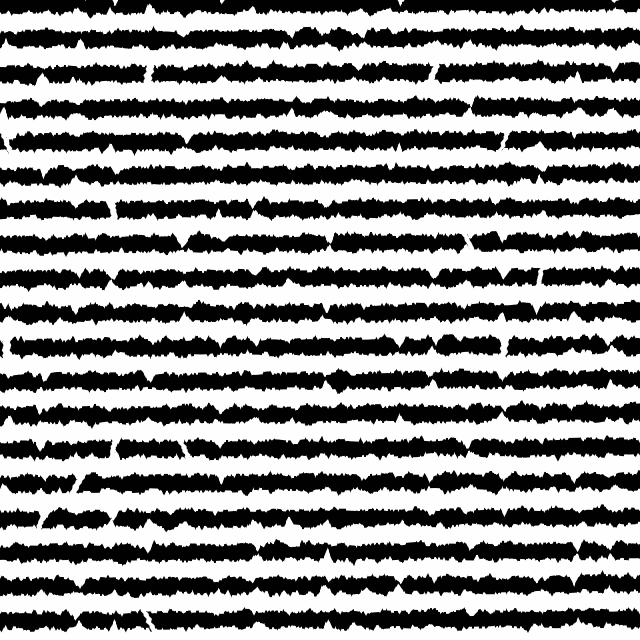
A WebGL 2 fragment shader for this pattern:

```glsl
#version 300 es
precision highp float;

uniform vec2 u_resolution;
out vec4 fragColor;

const vec3 PAPER = vec3(0.995);
const vec3 INK = vec3(0.005);

// Layout, in canvas units
const float LINE_PITCH = 0.0534;
const float FIRST_LINE = 0.0295;
const float LINE_TILT = 0.004;
const float NODES_ACROSS = 18.0;
const float NODE_START = 0.0104;

// Line shape, in units of the line pitch
const float HALF_WIDTH = 0.247;
const float ROW_DRIFT = 0.025;
const float PINCH = 0.055;
const float ROUGHNESS = 0.10;
const float ROUGH_STEP = 0.055;

// Wear at the nodes, along the line in node spacings
const float NOTCH_CHANCE = 0.26;
const float NOTCH_DEPTH = 0.26;
const float NOTCH_WIDTH = 0.17;
const float GAP_CHANCE = 0.035;
const float GAP_WIDTH = 0.075;
const float GAP_SLANT = 0.7;

const float TAU = 6.28318;

float hash(vec2 cell, int seed) {
  uvec2 q = uvec2(ivec2(cell) + 64) * uvec2(1597u, 3571u);
  uint h = q.x ^ (q.y + uint(seed) * 7919u);
  h = (h ^ (h >> 15)) * 73939u;
  h = (h ^ (h >> 13)) * 51787u;
  h = (h ^ (h >> 16)) * 40503u;
  return float((h ^ (h >> 15)) & 65535u) / 65535.0;
}

// Gradient noise along a line, one independent strip per row
float gradientNoise(float x, float row, int seed) {
  float i = floor(x);
  float f = x - i;
  float a = (hash(vec2(i, row), seed) * 2.0 - 1.0) * f;
  float b = (hash(vec2(i + 1.0, row), seed) * 2.0 - 1.0) * (f - 1.0);
  return 2.0 * mix(a, b, f * f * f * (f * (f * 6.0 - 15.0) + 10.0));
}

// Rounds a value to levels joined by short ramps
float softSteps(float value, float stepSize) {
  float t = value / stepSize + 0.5;
  return (floor(t) - 0.5 + smoothstep(0.25, 0.75, fract(t))) * stepSize;
}

// Distance from the centre line to one ragged edge
float edgeHeight(float along, vec2 cell, float offset, int side) {
  float rough = gradientNoise(along * 2.3, cell.y, side + 1)
              + 0.8 * gradientNoise(along * 5.7, cell.y, side + 2)
              + 0.6 * gradientNoise(along * 11.0, cell.y, side + 3);
  float pinch = PINCH * hash(cell, side + 4) * (0.5 + 0.5 * cos(TAU * offset));

  // Triangular bite taken near some nodes
  float bitten = step(hash(cell, side + 5), NOTCH_CHANCE);
  float depth = NOTCH_DEPTH * mix(0.35, 1.0, hash(cell, side + 6));
  float shift = (hash(cell, side + 7) - 0.5) * 0.2;
  float width = NOTCH_WIDTH * mix(0.6, 1.3, hash(cell, side + 8));
  float notch = bitten * depth * max(0.0, 1.0 - abs(offset - shift) / width);

  return HALF_WIDTH + softSteps(rough * ROUGHNESS, ROUGH_STEP) - pinch - notch;
}

// Signed depth inside the ink, positive on the line
float lineDepth(vec2 uv) {
  float across = (uv.y - FIRST_LINE - LINE_TILT * uv.x) / LINE_PITCH;
  float along = (uv.x - NODE_START) * NODES_ACROSS;
  vec2 cell = floor(vec2(along, across) + 0.5);
  float offset = along - cell.x;
  float drift = (hash(vec2(0.0, cell.y), 50) - 0.5) * 2.0 * ROW_DRIFT;
  drift += 0.03 * gradientNoise(along * 0.45, cell.y, 51);
  float height = across - cell.y - drift;

  float depth = min(edgeHeight(along, cell, offset, 10) - height,
                    edgeHeight(along, cell, offset, 30) + height);

  // Occasional slanted break through the whole line
  if (hash(cell, 60) < GAP_CHANCE) {
    float slant = GAP_SLANT * (hash(cell, 61) * 1.6 - 0.8);
    float wobble = 0.04 * gradientNoise(height * 9.0, cell.x, 62);
    float gapHalf = GAP_WIDTH * mix(0.6, 1.5, hash(cell, 63));
    depth = min(depth, abs(offset - slant * height + wobble) - gapHalf);
  }
  return depth * LINE_PITCH;
}

void main() {
  vec2 uv = gl_FragCoord.xy / u_resolution;
  float pixel = 1.0 / min(u_resolution.x, u_resolution.y);
  float depth = lineDepth(uv);

  // Slope-aware smoothing keeps steep edges clean
  float slope = length(vec2(dFdx(depth), dFdy(depth)));
  float blur = clamp(slope, pixel, 2.5 * pixel);
  float ink = clamp(depth / blur + 0.5, 0.0, 1.0);

  fragColor = vec4(mix(PAPER, INK, ink), 1.0);
}
```
